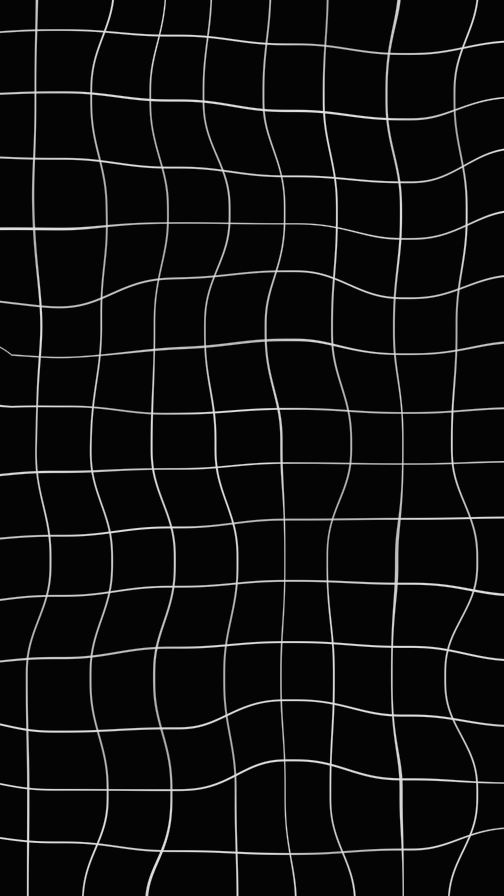
A Shadertoy shader for this pattern:

```glsl
// A black sheet ruled with a thin white square grid that ripples like cloth.
// Smooth value noise bends the grid coordinates, so the lines swell and thin
// with the stretch; one local sag and a small kink disturb the left edge.

#define COLUMNS 8.0
#define ROWS 14.0
#define CELL 0.1214               // grid spacing, in canvas widths
#define FIRST vec2(0.0694, 0.111) // lowest left crossing, in canvas widths
#define HALF_LINE 0.0155          // half line width, in cells
#define RIPPLE 0.31               // largest ripple, in cells
#define RIPPLE_SIZE 1.9           // ripple node spacing, in cells
#define SAG_CENTER vec2(0.4, 8.4) // in cells
#define SAG vec2(-0.16, 0.27)     // shift at the sag center, in cells
#define SOFTNESS 1.2              // edge filter, in pixels
#define PAPER vec3(0.017)
#define INK vec3(0.87)

float hash(vec2 p) {
    return fract(sin(dot(p, vec2(127.1, 311.7))) * 43758.5453);
}

// Smooth value noise from -1 to 1
float noise(vec2 p) {
    vec2 i = floor(p), f = fract(p);
    f = f * f * f * (f * (f * 6.0 - 15.0) + 10.0);
    float low = mix(hash(i), hash(i + vec2(1, 0)), f.x);
    float high = mix(hash(i + vec2(0, 1)), hash(i + vec2(1, 1)), f.x);
    return 2.0 * mix(low, high, f.y) - 1.0;
}

// Bent grid coordinates: lines lie on the integers
vec2 bend(vec2 g) {
    vec2 n = g / RIPPLE_SIZE;
    vec2 q = g + RIPPLE * vec2(noise(n + vec2(17.3, 5.6)), noise(n + vec2(41.8, 29.2)));

    // Local sag
    vec2 s = g - SAG_CENTER;
    q += SAG * exp(-dot(s, s) * 0.8);

    // Kink of one row at the left edge
    float row = g.y - SAG_CENTER.y + 0.6;
    q.y -= max(-0.38 - g.x, 0.0) * exp(-4.0 * row * row);
    return q;
}

// Box-filtered coverage of the nearest of count lines
float lineCover(float q, float count) {
    float d = q - clamp(floor(q + 0.5), 0.0, count - 1.0);
    float pixel = SOFTNESS * max(length(vec2(dFdx(q), dFdy(q))), 1e-5);
    return clamp((d + HALF_LINE) / pixel + 0.5, 0.0, 1.0)
         - clamp((d - HALF_LINE) / pixel + 0.5, 0.0, 1.0);
}

void mainImage(out vec4 fragColor, in vec2 fragCoord) {
    vec2 g = (fragCoord / iResolution.x - FIRST) / CELL;
    vec2 q = bend(g);

    // Brightness drifts slowly along each family of lines
    float across = lineCover(q.x, COLUMNS) * (0.9 + 0.14 * noise(g * 0.6 + 7.0));
    float down = lineCover(q.y, ROWS) * (0.96 + 0.14 * noise(g * 0.6 + 63.0));

    float ink = 1.0 - (1.0 - across) * (1.0 - down);
    fragColor = vec4(mix(PAPER, INK, clamp(ink, 0.0, 1.0)), 1.0);
}
```
